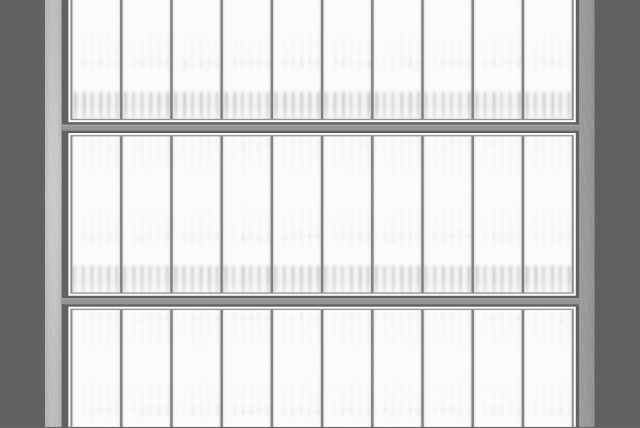
Reproduce this pattern procedurally as a WebGL 2 fragment shader.

```glsl
#version 300 es
precision highp float;
// Stacked white ribbed panels, ten slats wide, framed by grey posts and rails.
uniform vec2 u_resolution;
out vec4 outColor;

#define UNITS 514.0       // canvas height in layout units
#define ROW_PITCH 208.5   // distance between rails
#define ROW_START 148.0   // first rail, measured from the top
#define SLATS 10.0
#define RIBS 6.0          // ribs on each slat
#define PANEL_X vec2(85.3, 688.3)
#define PANEL_T vec2(15.0, 204.0)
#define FRAME 3.2         // white border around the slats
#define DIVIDER 1.4       // half width of a slat divider
#define RIB_SHADE 0.105
#define GRAIN 0.022

const vec3 WALL = vec3(0.38);
const vec3 WHITE = vec3(0.986);
const vec3 SEAM = vec3(0.50);
const vec3 RAIL = vec3(0.58);
const vec3 POST_LIT = vec3(0.745);
const vec3 POST_SHADED = vec3(0.60);

float px; // one pixel in layout units

float hash(vec2 p) {
    return fract(sin(dot(p, vec2(127.1, 311.7))) * 43758.55);
}

// Antialiased coverage of the interval a..b
float band(float x, float a, float b) {
    return clamp((x - a) / px + 0.5, 0.0, 1.0) - clamp((x - b) / px + 0.5, 0.0, 1.0);
}

float box(vec2 p, vec2 xr, vec2 yr) {
    return band(p.x, xr.x, xr.y) * band(p.y, yr.x, yr.y);
}

float bump(float x, float center, float width) {
    float d = (x - center) / width;
    return exp(-d * d);
}

// Brushed grain from layered sines, drawn out along y
float grain(vec2 p) {
    float sum = 0.0, amp = 0.5;
    for (int i = 0; i < 4; i++) {
        sum += amp * sin(p.x * 1.1 + 2.0 * sin(p.y * 0.07 + float(i))) * sin(p.y * 0.13 + p.x * 0.4);
        p = p * 1.7 + vec2(3.1, 7.3);
        amp *= 0.7;
    }
    return sum;
}

// Grey rib shadows: strong at the foot, faint and broken above
float ribShade(float slatX, float v, float row) {
    float ribX = fract(slatX) * RIBS;
    vec2 id = vec2(floor(slatX) * RIBS + floor(ribX), row);
    float r = hash(id);
    float rib = bump(fract(ribX), 0.5 + 0.16 * (r - 0.5), 0.25);
    float broken = 0.7 + 0.3 * sin(v * 95.0 + r * 6.3) * sin(v * 41.0 + r * 17.0);
    float foot = smoothstep(0.80, 0.85, v) * (1.0 - 0.45 * smoothstep(0.91, 1.0, v));
    float upper = 0.32 * bump(v, 0.645, 0.035) + 0.17 * bump(v, 0.56, 0.14)
                + 0.30 * bump(v, 0.05, 0.05) + 0.18 * bump(v, 0.16, 0.10);
    upper *= broken * smoothstep(0.0, 0.35, fract(slatX));
    return RIB_SHADE * (rib * (0.7 + 0.5 * r) * (foot + upper) + 0.28 * foot + 0.15 * upper);
}

void main() {
    px = UNITS / u_resolution.y;
    vec2 p = gl_FragCoord.xy * px;
    p.y = UNITS - p.y; // measure down from the top
    float row = floor((p.y - ROW_START) / ROW_PITCH);
    vec2 q = vec2(p.x, p.y - ROW_START - row * ROW_PITCH);
    float g = GRAIN * grain(p);

    // Side posts
    vec3 color = WALL;
    float roundLit = 0.05 * sin((p.x - 54.0) * 0.157) - 0.025;
    float sheen = 0.025 * sin(p.y * 0.012 - 1.2);
    color = mix(color, POST_LIT + roundLit + sheen + g, band(p.x, 54.0, 74.0));
    color = mix(color, POST_SHADED - 0.0025 * (p.x - 704.0) + g, band(p.x, 695.5, 714.0));

    // Rails with a lighter top edge
    vec3 rail = RAIL + 0.05 * bump(q.y, 2.5, 1.5) + 0.5 * g;
    color = mix(color, rail, box(q, vec2(74.0, 695.5), vec2(1.5, 9.0)));

    // White frame and the fine seam inside it
    vec2 grow = vec2(-FRAME, FRAME);
    color = mix(color, WHITE, box(q, PANEL_X + grow, PANEL_T + grow));
    color = mix(color, SEAM + 0.08, box(q, PANEL_X + grow * 0.25, PANEL_T + grow * 0.25));

    // Ribbed slats
    float pitch = (PANEL_X.y - PANEL_X.x) / SLATS;
    float slatX = (p.x - PANEL_X.x) / pitch;
    float v = (q.y - PANEL_T.x) / (PANEL_T.y - PANEL_T.x);
    vec3 slat = WHITE - ribShade(slatX, v, row);

    // Dividers with soft shoulders
    float d = abs(fract(slatX + 0.5) - 0.5) * pitch;
    slat -= 0.20 * bump(d, 0.0, DIVIDER * 1.7);
    slat = mix(slat, SEAM, band(d, -DIVIDER, DIVIDER));
    color = mix(color, slat, box(q, PANEL_X - grow * 0.25, PANEL_T - grow * 0.25));

    // Thin shadow along the lower edge
    color = mix(color, SEAM - 0.1, band(p.y, UNITS - 1.3, UNITS + 9.0));
    outColor = vec4(clamp(color, 0.0, 1.0), 1.0);
}
```
